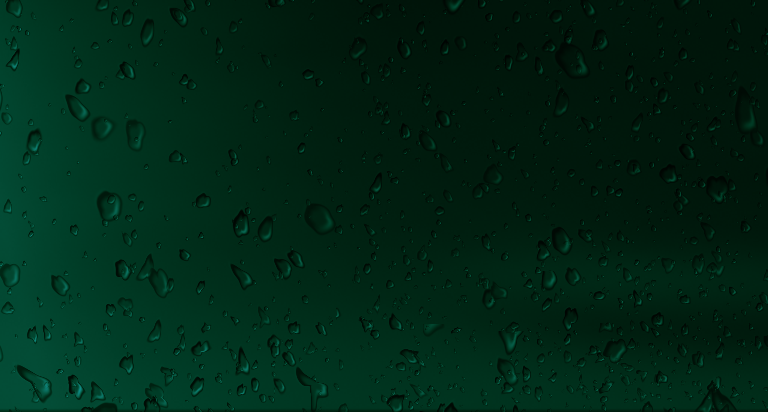
This texture is drawn by a Shadertoy shader. Its source:

```glsl
const float BASE_LIGHT = 0.127;
const float LEFT_GLOW = 0.17;
const float FLOOR_GLOW = 0.058;
const float CORNER_SHADE = 0.042;
const float BAND_GLOW = 0.038;
const float DROP_SHADOW = 0.85;
const float DROP_GLINT = 0.17;
const float GRAIN = 0.004;
const vec2 GLINT_SIDE = vec2(0.6, -0.8);

float hash(vec2 p) {
    vec3 q = fract(vec3(p.xyx) * 0.1031);
    q += dot(q, q.yzx + 33.33);
    return fract((q.x + q.y) * q.z);
}

float bell(float x, float width) {
    return exp(-x * x / (width * width));
}

// Slow waviness from layered sines, about -1 to 1
float waves(vec2 p) {
    float sum = 0.0, gain = 0.5;
    for (int i = 0; i < 4; i++) {
        sum += gain * sin(p.x + 1.7 * sin(p.y)) * cos(p.y - 0.8 * p.x);
        p = mat2(1.3, 1.1, -1.1, 1.3) * p + 2.3;
        gain *= 0.6;
    }
    return sum;
}

// Blurred light behind the pane
float backdrop(vec2 uv) {
    float glow = LEFT_GLOW * exp(-4.4 * max(uv.x + 0.12 * (uv.y - 0.5), 0.0));
    float light = BASE_LIGHT + glow * (0.82 + 0.18 * bell(uv.y - 0.6, 0.4));
    float wavyY = uv.y + 0.015 * sin(7.0 * uv.x + 1.0);
    float floorFade = mix(0.5, 1.0, smoothstep(0.0, 0.3, uv.x));
    light += FLOOR_GLOW * floorFade * (1.0 - smoothstep(0.0, 0.4, wavyY));
    light -= CORNER_SHADE * smoothstep(0.6, 1.4, uv.x * 0.85 + uv.y * 0.85);
    light -= 0.016 * bell(uv.x - 0.5, 0.2) * smoothstep(0.2, 0.5, uv.y);
    float right = smoothstep(0.45, 0.8, uv.x);
    light += right * BAND_GLOW * bell(wavyY - 0.34, 0.07);
    light -= right * 0.032 * bell(wavyY - 0.2, 0.06);
    return light + 0.007 * waves(uv * vec2(7.0, 9.0));
}

// One water drop: x is shadow, y is glint
vec2 drop(vec2 q, float radius, float ragged, vec2 id) {
    float tilt = mix(-0.5, 0.85, hash(id + 3.1));
    q = mat2(cos(tilt), -sin(tilt), sin(tilt), cos(tilt)) * q;
    float stretch = mix(0.85, 2.2, hash(id + 5.7));
    q.y /= stretch;
    vec2 n = q / radius;
    float phase = 6.283 * hash(id + 8.3);
    n += 0.45 * ragged * sin(2.3 * n.yx + phase);
    n.x *= 1.0 + 0.25 * clamp(n.y, -1.0, 1.5);
    float angle = atan(n.y, n.x + 1e-5);
    float outline = 1.0 + ragged * (0.5 * sin(2.0 * angle + phase)
        + 0.4 * sin(3.0 * angle - 2.0 * phase) + 0.25 * sin(5.0 * angle + 3.0 * phase));
    float d = length(n) / max(outline, 0.35);
    float blur = mix(0.06, 0.3, pow(hash(id + 11.9), 5.0));
    float edge = max(blur, 0.6 / (iResolution.y * radius));
    float mask = 1.0 - smoothstep(1.0 - edge, 1.0 + edge, d);
    float side = dot(n, GLINT_SIDE) / (length(n) + 1e-4);
    float shadow = 0.1 + smoothstep(0.3, 0.85, d) * smoothstep(-0.3, 0.7, -side)
        + 0.75 * smoothstep(0.78, 0.98, d);
    float glint = bell(d - 0.64, 0.17) * pow(max(side, 0.0), 1.6)
        + 0.35 * bell(d - 1.12, 0.12) * smoothstep(0.4, 1.0, -side);
    float strength = mix(0.5, 1.0, hash(id + 14.2));
    return strength * vec2(mask * min(shadow, 1.0), glint * (mask + 0.25));
}

// Scattered drops, one candidate per jittered cell
vec2 dropLayer(vec2 p, float cellSize, float radius, float density, float seed) {
    vec2 cell = cellSize * vec2(1.0, 1.25);
    vec2 home = floor(p / cell);
    vec2 result = vec2(0.0);
    for (int j = -1; j <= 1; j++)
    for (int i = -1; i <= 1; i++) {
        vec2 id = home + vec2(i, j) + seed;
        vec2 jitter = vec2(hash(id), hash(id + 41.3));
        vec2 center = (home + vec2(i, j) + jitter) * cell;
        float runs = 0.5 + 0.5 * sin(center.x * 31.0 + 2.0 * sin(center.x * 13.0));
        float low = 1.0 - smoothstep(0.1, 0.5, center.y);
        float chance = density * (0.55 + 0.5 * runs + 0.3 * low);
        if (hash(id + 23.7) > chance) continue;
        float size = radius * mix(0.55, 1.2, pow(hash(id + 17.5), 1.3));
        float ragged = mix(0.1, 0.34, hash(id + 37.2)) + 0.35 * low * hash(id + 29.4);
        result = max(result, drop(p - center, size, ragged, id));
    }
    return result;
}

void mainImage(out vec4 fragColor, in vec2 fragCoord) {
    vec2 uv = fragCoord / iResolution.xy;
    vec2 p = fragCoord / iResolution.y;
    float light = backdrop(uv);

    // Large drops gather to the left and below, fine ones to the right
    float edges = max(1.0 - smoothstep(0.05, 0.4, uv.x), 1.0 - smoothstep(0.15, 0.4, uv.y));
    float right = smoothstep(0.2, 0.6, uv.x);
    vec2 water = dropLayer(p, 0.14, 0.028, mix(0.25, 0.62, edges), 10.0);
    water = max(water, dropLayer(p, 0.075, 0.0155, 0.5, 130.0));
    water = max(water, dropLayer(p, 0.045, 0.009, mix(0.22, 0.55, right), 270.0));
    water = max(water, 0.85 * dropLayer(p, 0.026, 0.0048, mix(0.15, 0.5, right), 410.0));

    light *= 1.0 - DROP_SHADOW * water.x;
    light += water.y * (DROP_GLINT + 0.25 * light);
    light += GRAIN * (hash(floor(p * 274.0)) - 0.5);
    light *= mix(0.6, 1.0, smoothstep(0.0, 0.01, uv.y));
    light = max(light, 0.015);

    // Deep green turning teal as it brightens
    vec3 color = vec3(0.2 * max(light - 0.24, 0.0), light, light * (0.38 + 1.1 * light));
    fragColor = vec4(color, 1.0);
}
```
